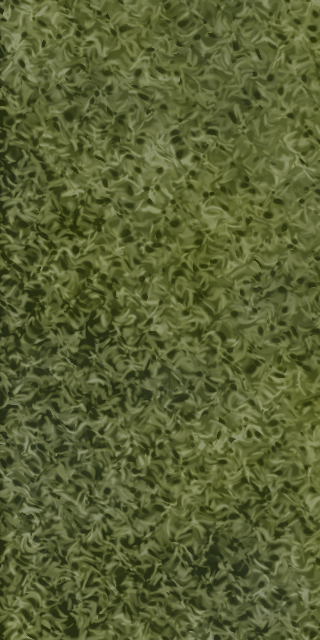
Write a WebGL 2 fragment shader that draws this texture.

```glsl
#version 300 es
precision highp float;

uniform vec2 u_resolution;
out vec4 outColor;

vec4 hash4(vec2 cell, float seed) {
  vec4 h = fract(vec4(cell.xyx, cell.y + seed) * vec4(0.1031, 0.1030, 0.0973, 0.1099) + seed * 0.137);
  h += dot(h, h.wzxy + 33.33);
  return fract((h.xxyz + h.yzzw) * h.zywx);
}

mat2 rotation(float angle) {
  float c = cos(angle), s = sin(angle);
  return mat2(c, -s, s, c);
}

// Smooth broad variation, roughly -1 to 1
float layeredSines(vec2 p, float seed) {
  float sum = 0.0, weight = 0.5;
  for (int i = 0; i < 4; i++) {
    p = rotation(1.1) * p * 1.6 + seed;
    sum += weight * sin(p.x + 1.3 * sin(p.y)) * cos(0.8 * p.y);
    weight *= 0.7;
  }
  return sum;
}

// Nearest scattered point: distance and random identity
vec2 cellular(vec2 p, float seed) {
  vec2 base = floor(p), nearest = vec2(9.0, 0.0);
  for (int y = -1; y <= 1; y++)
    for (int x = -1; x <= 1; x++) {
      vec2 cell = base + vec2(x, y);
      vec4 r = hash4(cell, seed);
      float d = length(p - cell - r.xy);
      if (d < nearest.x) nearest = vec2(d, r.z);
    }
  return nearest;
}

// Paints one layer of soft blades over turf = (tone, hue)
vec2 addBlades(vec2 turf, vec2 p, float seed, vec2 halfSize, vec2 toneRange,
               float density, float lean, float spread, float softness, float opacity) {
  vec2 base = floor(p);
  for (int y = -1; y <= 1; y++)
    for (int x = -1; x <= 1; x++) {
      vec2 cell = base + vec2(x, y);
      vec4 place = hash4(cell, seed);
      vec4 look = hash4(cell, seed + 17.0);
      vec2 q = rotation(lean + (place.z - 0.5) * spread) * (p - cell - place.xy);
      float reach = halfSize.x * mix(0.4, 1.0, look.x);
      q.y += (look.y - 0.5) * 0.5 * q.x * q.x / halfSize.x;
      float along = clamp(q.x, -reach, reach);
      float width = halfSize.y * mix(0.7, 1.2, place.w / density) * mix(1.0, 0.7, abs(along) / reach);
      float d = length(q - vec2(along, 0.0)) - width;
      float cover = step(place.w, density) * opacity * (1.0 - smoothstep(-softness, softness, d));
      turf = mix(turf, vec2(mix(toneRange.x, toneRange.y, look.z), look.w - 0.5), cover);
    }
  return turf;
}

// Darkens a random share of the cells into small hollows
float hollows(vec2 p, float seed, float share, float radius) {
  vec2 pit = cellular(p, seed);
  return step(pit.y, share) * (1.0 - smoothstep(0.35 * radius, radius, pit.x));
}

vec3 grassColor(float tone) {
  vec3 c = mix(vec3(0.15, 0.18, 0.06), vec3(0.29, 0.32, 0.14), smoothstep(-0.02, 0.27, tone));
  c = mix(c, vec3(0.375, 0.405, 0.215), smoothstep(0.22, 0.52, tone));
  c = mix(c, vec3(0.45, 0.475, 0.28), smoothstep(0.48, 0.77, tone));
  return mix(c, vec3(0.56, 0.585, 0.43), smoothstep(0.73, 1.12, tone));
}

void main() {
  vec2 p = gl_FragCoord.xy / u_resolution.x;
  vec2 uv = gl_FragCoord.xy / u_resolution;
  float calm = smoothstep(0.5, 1.6, uv.x + uv.y);
  float patches = layeredSines(p * 4.0, 2.3);
  float clumps = layeredSines(p * 11.0, 4.9);
  vec2 warped = p + 0.007 * vec2(sin(p.y * 47.0 + 2.0 * sin(p.x * 33.0)), sin(p.x * 61.0 + 2.0 * sin(p.y * 29.0)));

  // Overlapping short blades
  vec2 turf = vec2(0.12, 0.0);
  for (int i = 0; i < 5; i++) {
    float layer = float(i);
    float turn = 0.5 * layer;
    vec2 field = rotation(turn) * warped * (23.0 + 2.0 * layer);
    turf = addBlades(turf, field, 3.0 + 7.0 * layer, vec2(0.58, 0.16), vec2(0.2, 1.08),
                     0.85, turn - 0.7, 2.0, 0.16, 0.88);
  }

  // Broad light and contrast changes
  turf.x = 0.61 + (turf.x - 0.57) * mix(1.2, 0.85, calm);
  turf.x += 0.17 * patches + 0.13 * clumps + 0.05 * calm;

  // Dark hollows between the blades
  float hollowShare = mix(0.42, 0.22, calm) - 0.15 * clumps;
  vec2 slanted = rotation(-0.6) * warped;
  float dark = hollows(slanted * vec2(23.0, 32.0), 51.0, hollowShare, 0.46);
  dark = max(dark, 0.8 * hollows(slanted * vec2(40.0, 52.0), 67.0, 0.6 * hollowShare, 0.5));
  turf.x = mix(turf.x, 0.02, 0.9 * dark) - 0.3 * exp(-uv.x * 90.0);

  // Sparse pale dry strands
  turf = addBlades(turf, warped * 9.0, 83.0, vec2(0.5, 0.05), vec2(0.8, 1.1),
                   0.12, -1.1, 2.0, 0.06, 0.75);

  float warmth = 0.5 * turf.y + 0.45 * layeredSines(p * 3.0, 7.1) + 0.25 * (calm - 0.5);
  vec3 color = grassColor(turf.x) + warmth * vec3(0.015, 0.015, -0.07);
  outColor = vec4(clamp(color, 0.0, 1.0), 1.0);
}
```
